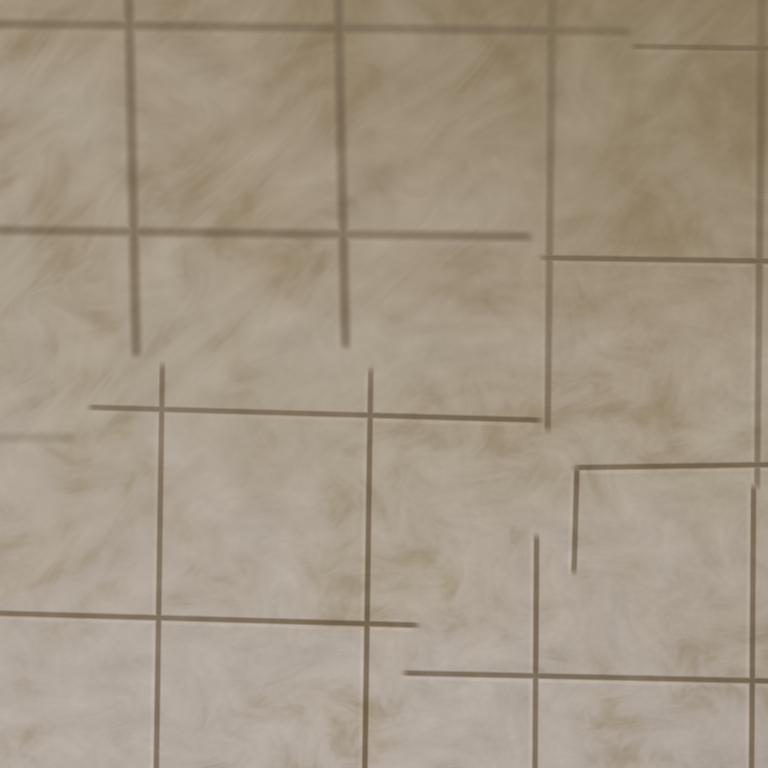
Write a Shadertoy shader that draws this texture.

```glsl
// Blurred beige ceramic floor tiles whose grout grid is broken into shifted patches.

// Tile tones, from the cool lower edge to the warm upper right
const vec3 COOL_TILE = vec3(0.70, 0.66, 0.62);
const vec3 SAND_TILE = vec3(0.665, 0.62, 0.55);
const vec3 WARM_TILE = vec3(0.61, 0.55, 0.465);
const vec3 DEEP_TILE = vec3(0.53, 0.47, 0.365);
const vec3 OCHRE_STAIN = vec3(0.57, 0.49, 0.36);
const vec3 GROUT = vec3(0.42, 0.36, 0.28);

// Grout half widths and surface strengths, in canvas units
const float WIDE = 0.0060;
const float MEDIUM = 0.0056;
const float THIN = 0.0034;
const float END_FADE = 0.008;
const float MOTTLE = 0.030;
const float TONE_DRIFT = 0.13;
const float SPECKLE = 0.014;
const float RIM_LIGHT = 0.035;
const float GROUT_STRENGTH = 0.86;

vec2 hash2(vec2 cell) {
    vec2 k = vec2(dot(cell, vec2(127.1, 311.7)), dot(cell, vec2(269.5, 183.3)));
    return fract(sin(k) * 43758.5);
}

// Distance to the nearest scattered cell centre
float cellular(vec2 p) {
    vec2 cell = floor(p);
    float nearest = 2.0;
    for (int j = -1; j <= 1; j++)
        for (int i = -1; i <= 1; i++) {
            vec2 neighbour = cell + vec2(i, j);
            nearest = min(nearest, length(neighbour + hash2(neighbour) - p));
        }
    return nearest;
}

// Layered, warped sines: soft clouds in about -1..1
float clouds(vec2 p) {
    float sum = 0.0, amplitude = 0.6;
    for (int i = 0; i < 5; i++) {
        p = mat2(0.8, 0.6, -0.6, 0.8) * p * 1.65 + vec2(1.7, 4.1);
        p += 0.8 * sin(p.yx * 0.7 + float(i));
        sum += amplitude * sin(p.x + 1.2 * sin(p.y)) * cos(p.y * 0.9);
        amplitude *= 0.68;
    }
    return sum;
}

// Parallel joints. q = (along, across); grid = (first, pitch).
// Each end is (position of the first joint, change per joint).
float joints(vec2 q, vec2 grid, float count, float slant, vec2 from, vec2 to, float width) {
    float across = q.y - slant * q.x - grid.x;
    float index = clamp(round(across / grid.y), 0.0, count - 1.0);
    float d = abs(across - index * grid.y);
    float lo = from.x + from.y * index, hi = to.x + to.y * index;
    float ends = smoothstep(lo - END_FADE, lo + END_FADE, q.x)
               * (1.0 - smoothstep(hi - END_FADE, hi + END_FADE, q.x));
    // Wider joints lie out of focus and get softer edges
    float soft = max(width * mix(0.55, 0.9, smoothstep(THIN, WIDE, width)), 0.7 / iResolution.y);
    return ends * (1.0 - smoothstep(width - soft, width + soft, d));
}

float grout(vec2 p) {
    const vec2 BEFORE = vec2(-1.0, 0.0), BEYOND = vec2(2.0, 0.0);
    vec2 up = p.yx;
    // Upright joints: upper left, right, lower left, lower right, short corner
    float g = joints(up, vec2(0.1887, 0.2728), 2.0, -0.021, vec2(0.537, 0.011), BEYOND, WIDE);
    g = max(g, 0.75 * joints(up, vec2(0.7088, 0.2735), 2.0, 0.010,
                             vec2(0.44, -0.075), BEYOND, mix(THIN, WIDE, p.y * p.y)));
    g = max(g, joints(up, vec2(0.2036, 0.2715), 2.0, 0.015, BEFORE, vec2(0.525, -0.006), THIN));
    g = max(g, joints(up, vec2(0.6967, 0.282), 2.0, 0.007, BEFORE, vec2(0.302, 0.065), THIN));
    g = max(g, joints(up, vec2(0.74, 1.0), 1.0, 0.029, vec2(0.255, 0.0), vec2(0.392, 0.0), THIN));
    // Level joints: upper left, faint remnant, right, corner, lower left, lower right
    g = max(g, 0.88 * joints(p, vec2(0.9688, -0.2685), 2.0, -0.012,
                             BEFORE, vec2(0.82, -0.129), MEDIUM));
    g = max(g, 0.35 * joints(p, vec2(0.43, 1.0), 1.0, 0.0, BEFORE, vec2(0.098, 0.0), WIDE));
    g = max(g, joints(p, vec2(0.952, -0.277), 2.0, -0.015, vec2(0.824, -0.117), BEYOND, THIN));
    g = max(g, joints(p, vec2(0.38, 1.0), 1.0, 0.015, vec2(0.749, 0.0), BEYOND, THIN));
    g = max(g, joints(p, vec2(0.473, -0.2715), 2.0, -0.0285,
                      vec2(0.117, -0.2), vec2(0.703, -0.159), THIN));
    return max(g, joints(p, vec2(0.1353, 1.0), 1.0, -0.022, vec2(0.527, 0.0), BEYOND, THIN));
}

void mainImage(out vec4 fragColor, in vec2 fragCoord) {
    vec2 p = fragCoord / iResolution.xy;

    // Diagonal smears at the upper left give way to a finer, sharper grain
    vec2 diagonal = vec2(dot(p, vec2(0.77, 0.64)), dot(p, vec2(-0.64, 0.77)));
    float blur = smoothstep(-0.15, 0.5, p.y - 0.7 * p.x);
    float smear = clouds(diagonal * vec2(15.0, 30.0));
    float grain = clouds(p * vec2(26.0, 36.0) + 9.0);
    float patches = clouds(p * 8.0 + 3.0);
    float mottle = mix(grain, smear, 0.2 + 0.7 * blur);

    // Tile colour: broad light falloff, clouding and ochre stains
    float tone = p.y * (0.54 + 0.42 * p.x) + TONE_DRIFT * patches;
    vec3 color = mix(COOL_TILE, SAND_TILE, smoothstep(0.0, 0.35, tone));
    color = mix(color, WARM_TILE, smoothstep(0.3, 0.68, tone));
    color = mix(color, DEEP_TILE, smoothstep(0.6, 0.98, tone));
    color = mix(color, OCHRE_STAIN, 0.25 * smoothstep(0.1, 0.9, 0.6 * patches - 0.6 * mottle));
    color += MOTTLE * mottle;
    color -= 0.035 * smoothstep(0.55, 1.1, p.x) * (1.0 - smoothstep(0.0, 0.5, p.y));

    // Pitted speckle where the surface is in focus
    float pits = cellular(p * 95.0 + 0.8 * vec2(grain, smear)) - 0.45;
    color += SPECKLE * pits * (1.0 - 0.85 * blur);

    // Grout with uneven darkness and a pale lower rim
    float joint = grout(p);
    float rim = max(grout(p + vec2(0.005, 0.005)) - joint, 0.0);
    color += RIM_LIGHT * rim * (1.0 - 0.8 * blur);
    vec3 groutColor = GROUT + 0.02 * mottle + 0.05 * blur;
    color = mix(color, groutColor, joint * GROUT_STRENGTH * (0.92 + 0.12 * patches));

    fragColor = vec4(clamp(color, 0.0, 1.0), 1.0);
}
```
